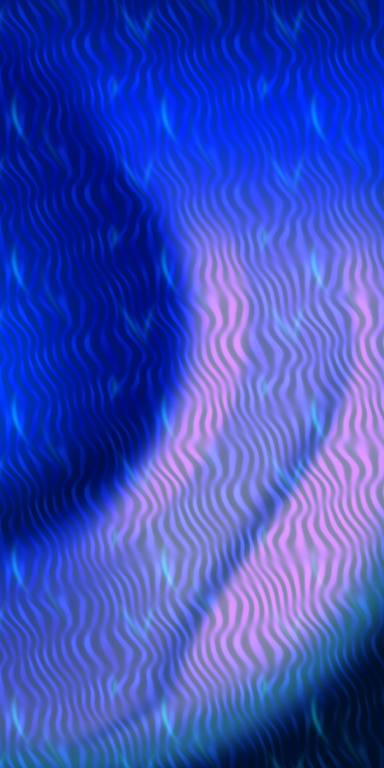
Give the GLSL for this background, as a WebGL 2 fragment shader.

```glsl
#version 300 es
precision highp float;
// Silky blue background: a dark disc on the left, a violet crescent with two
// pink folds around it, and a night corner, all laid out by distance and soft
// steps. Layered sines make fine ripples; repeated curved glints lie on top.
uniform vec2 u_resolution;
out vec4 fragColor;

const float TAU = 6.2831853;
const float TILE = 0.39;

const vec3 DEEP_BLUE = vec3(0.0, 0.06, 0.56);
const vec3 VIVID_BLUE = vec3(0.01, 0.15, 1.08);
const vec3 INK_BLUE = vec3(0.0, 0.04, 0.57);
const vec3 VIOLET = vec3(0.53, 0.49, 1.07);
const vec3 DUSTY_VIOLET = vec3(0.56, 0.53, 0.97);
const vec3 PINK = vec3(0.93, 0.59, 1.09);
const vec3 FOLD_BLUE = vec3(0.22, 0.30, 0.82);
const vec3 TEAL = vec3(0.14, 0.45, 0.68);
const vec3 NIGHT = vec3(0.0, 0.05, 0.20);

float fall(float a, float b, float x) { return 1.0 - smoothstep(a, b, x); }

float bell(float x, float width) { return exp(-x * x / (width * width)); }

// Right border of the inner pink fold.
float innerFold(float y) { return 0.65 - 0.9 * (y - 1.17) * (y - 1.17); }

// Left border of the outer pink fold.
float outerFold(float y) {
  return 0.43 + 0.48 * smoothstep(0.1, 1.1, y)
       - 0.32 * fall(-0.05, 0.2, y) - 0.06 * smoothstep(1.1, 1.45, y);
}

// Wavy stripes, periodic over one tile; two layers break them up; 0 to 1.
float ripples(vec2 p) {
  vec2 q = p * TAU / TILE;
  float warp = 3.4 * sin(q.y + q.x) + 2.2 * sin(2.0 * q.y - q.x + 1.0);
  warp += 0.9 * sin(5.0 * q.y + 2.0 * q.x) * (0.6 + 0.4 * sin(q.x - q.y));
  float broad = sin(13.0 * q.x + 3.0 * q.y + warp);
  float cross = sin(12.0 * q.x + 6.0 * q.y + 0.8 * warp + 2.0);
  return smoothstep(-0.9, 0.9, 0.72 * broad + 0.4 * cross);
}

// One thin curved streak repeated in every tile.
float glint(vec2 p, vec2 centre, float lean, float bend, float size) {
  vec2 d = (fract((p - centre) / TILE + 0.5) - 0.5) * TILE;
  float offset = d.x - lean * d.y - bend * d.y * d.y;
  return (bell(offset, 0.007) + 0.25 * bell(offset, 0.02)) * bell(d.y, size);
}

// Blue field with the dark disc and its lit left side.
vec3 blueField(vec2 p, float disc) {
  vec3 sky = mix(DEEP_BLUE, VIVID_BLUE, fall(1.62, 2.05, p.y));
  vec3 dusk = vec3(0.03, 0.18, 0.78);
  sky = mix(sky, dusk, 0.7 * smoothstep(0.85, 1.0, p.x) * fall(1.4, 1.8, p.y));
  sky *= mix(0.66, 1.0, smoothstep(0.3, 0.8, p.y));
  vec2 lit = (p - vec2(-0.03, 1.02)) / vec2(0.2, 0.38);
  vec3 inside = mix(INK_BLUE, vec3(0.0, 0.18, 1.0), exp(-dot(lit, lit)));
  inside *= 1.0 - 0.4 * bell(p.y - 0.62 - 0.5 * p.x, 0.13);
  float blur = mix(0.075, 0.05, smoothstep(1.2, 1.5, p.y));
  return mix(inside, sky, smoothstep(-blur, blur, disc));
}

void main() {
  vec2 p = gl_FragCoord.xy / u_resolution.x;
  p.y *= 2.0 * u_resolution.x / u_resolution.y;

  float disc = length(p - vec2(-0.156, 1.167)) - 0.625
             - 0.13 * smoothstep(1.55, 1.95, p.y);
  float rim = length(p - vec2(0.15, 1.0));
  float low = fall(0.55, 1.15, p.y);
  vec3 color = blueField(p, disc);

  // Violet crescent between the disc and the outer rim.
  float softness = mix(0.80, 0.11, smoothstep(0.05, 0.75, p.y));
  float veil = smoothstep(-0.03, softness, disc) * fall(1.2, 1.7, p.y);
  veil *= fall(0.88, 1.08, rim);
  color = mix(color, mix(VIOLET, DUSTY_VIOLET, low), veil);

  // Two pink folds and the blue crease beside the outer one.
  float inner = p.x - innerFold(p.y);
  float pinkInner = smoothstep(-0.18, -0.07, inner) * fall(-0.025, 0.02, inner);
  pinkInner *= smoothstep(0.45, 0.85, p.y) * fall(1.2, 1.48, p.y);
  float outer = p.x - outerFold(p.y);
  float pinkOuter = smoothstep(-0.01, 0.04, outer) * fall(0.83, 1.0, rim);
  pinkOuter *= smoothstep(0.1, 0.45, p.y) * fall(1.15, 1.45, p.y);
  pinkOuter *= 1.0 - 0.6 * smoothstep(0.94, 1.0, p.x) * smoothstep(0.8, 1.1, p.y);
  float crease = bell(outer + 0.025, 0.045) * fall(0.8, 1.2, p.y);
  color = mix(color, FOLD_BLUE, 0.65 * crease * fall(0.9, 1.05, rim));
  float pink = max(pinkInner, pinkOuter);
  color = mix(color, PINK, 0.85 * pink);

  // Teal rim fading into the night corner.
  color = mix(color, TEAL, 0.6 * low * bell(rim - 1.0, 0.07));
  color = mix(color, NIGHT, low * smoothstep(0.98, 1.12, rim));

  // Dark ripples, greener in the blues and greyer in the pinks.
  float stripe = ripples(p);
  float depth = stripe * (0.75 + 0.25 * veil) * color.b;
  color += depth * vec3(-0.13 * veil - 0.19 * pink, 0.06 - 0.11 * veil, -0.36);

  // Pale threads along the gaps between ripples.
  vec2 q = p * TAU / TILE;
  float patches = 0.5 + 0.5 * sin(q.x + 2.0 * q.y) * sin(2.0 * q.x - q.y);
  color += pow(1.0 - stripe, 4.0) * patches * vec3(0.02, 0.11, 0.16) * (1.0 - 0.7 * pink);

  // Repeated light streaks.
  float light = glint(p, vec2(0.04, 0.13), -0.25, 4.0, 0.05);
  light += 0.6 * glint(p, vec2(0.30, 0.21), 0.05, -9.0, 0.025);
  light += 0.6 * glint(p, vec2(0.34, -0.01), -0.6, 0.0, 0.04);
  light += 0.5 * glint(p, vec2(0.385, -0.01), 0.25, 2.0, 0.04);
  light += 0.3 * glint(p, vec2(0.13, 0.06), -0.5, 3.0, 0.06);
  color += light * vec3(0.02, 0.27, 0.30) * (1.0 - 0.6 * pink);

  fragColor = vec4(clamp(color, 0.0, 1.0), 1.0);
}
```
